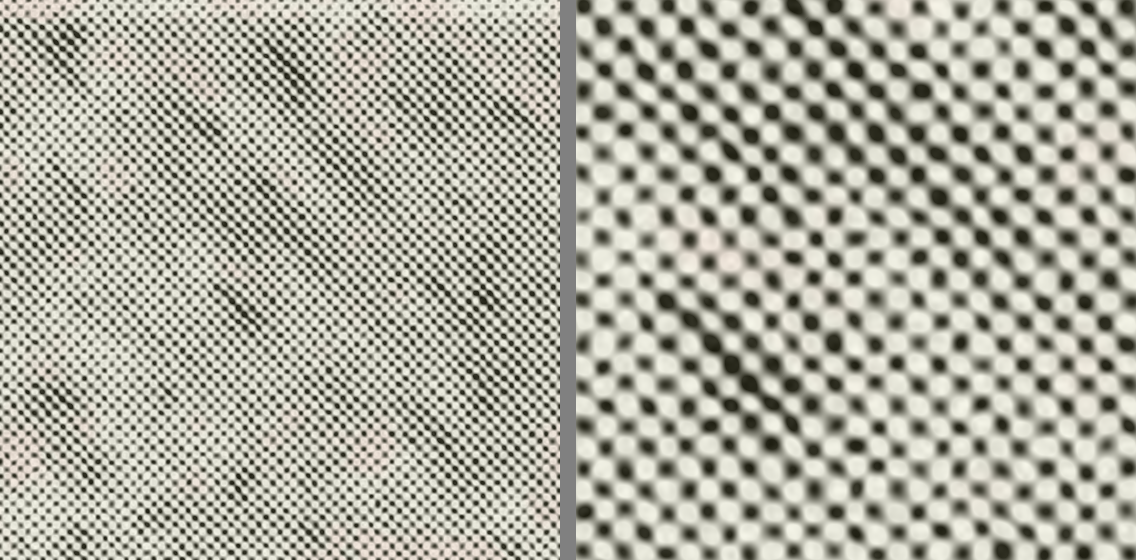
Left: the whole. Right: its middle third, enlarged.
Write a WebGL 1 fragment shader that draws this pattern.

```glsl
precision highp float;
// Diagonal halftone screen of soft ink dots with smudged streaks on aged paper.

uniform vec2 u_resolution;

#define REPEATS 40.0                   // dots per row; rows are staggered
#define PAPER vec3(0.91, 0.91, 0.86)
#define BLUSH vec3(0.92, 0.875, 0.835)
#define INK vec3(0.16, 0.16, 0.11)
#define INK_START 0.30                 // screen height where ink begins
#define INK_RANGE 0.68                 // softness of the dot edges
#define TONE_DEPTH 0.28                // broad light and dark patches
#define STREAK_DEPTH 0.20              // smudges along the falling diagonal
#define DOT_VARIATION 0.14
#define WOBBLE 0.12                    // dot displacement, in cells
#define GRAIN 0.12

const float TAU = 6.2831853;

float hash(vec2 p) {
  vec3 q = fract(p.xyx * vec3(0.1031, 0.1030, 0.0973));
  q += dot(q, q.yzx + 33.33);
  return fract((q.x + q.y) * q.z);
}

float noise(vec2 p) {
  vec2 i = floor(p);
  vec2 f = fract(p);
  f = f * f * (3.0 - 2.0 * f);
  float low = mix(hash(i), hash(i + vec2(1.0, 0.0)), f.x);
  float high = mix(hash(i + vec2(0.0, 1.0)), hash(i + vec2(1.0, 1.0)), f.x);
  return mix(low, high, f.y);
}

float fbm(vec2 p) {
  float sum = 0.0;
  float weight = 0.5;
  for (int i = 0; i < 3; i++) {
    sum += weight * noise(p);
    p = p * 2.03 + 17.3;
    weight *= 0.5;
  }
  return sum / 0.875;
}

// Diagonal axes: x runs across the streaks, y runs along them.
vec2 diagonal(vec2 p) {
  return vec2(p.x + p.y, p.x - p.y);
}

float streaks(vec2 p) {
  vec2 d = diagonal(p) * vec2(15.0, 10.0);
  return smoothstep(0.62, 0.95, 0.7 * noise(d + 67.0) + 0.3 * noise(d * 2.1 + 9.0));
}

// Local darkness offset added to the screen.
float toneAt(vec2 p, float streak) {
  float patches = fbm(diagonal(p) * vec2(9.0, 6.0) + 23.0) - 0.5;
  float darkSide = 0.05 * smoothstep(0.55, 0.0, length(p - vec2(0.72, 0.65)));
  float paleBase = 0.03 * smoothstep(0.30, 0.0, p.y);
  float paleTop = 0.18 * smoothstep(0.955, 0.985, p.y);
  return TONE_DEPTH * patches + STREAK_DEPTH * streak + darkSide - paleBase - paleTop;
}

void main() {
  vec2 uv = gl_FragCoord.xy / u_resolution;
  float streak = streaks(uv);
  float tone = toneAt(uv, streak);

  // Staggered dot lattice, linked more strongly along the streaks
  vec2 warp = vec2(noise(uv * 55.0), noise(uv * 55.0 + 71.0)) - 0.5;
  vec2 lattice = diagonal(uv) * REPEATS + 2.0 * WOBBLE * warp;
  vec2 wave = cos(TAU * lattice);
  float link = clamp(0.025 + 0.25 * tone, 0.0, 0.07);
  float screen = 0.5 + (0.25 + link) * wave.x + (0.25 - link) * wave.y;

  // Uneven inking from dot to dot, fading out at the cell edges
  float dotInk = hash(floor(lattice + 0.5) + 113.0) - 0.5;
  screen += DOT_VARIATION * dotInk * smoothstep(0.5, 0.9, screen);
  float ink = clamp((screen + tone - INK_START) / INK_RANGE, 0.0, 1.0);
  ink = pow(ink, 1.35);

  // Paper blush in the pale patches, then fine grain
  float blush = smoothstep(0.45, 0.70, fbm(uv * 9.0 + 5.0)) * smoothstep(0.06, -0.04, tone);
  vec3 color = mix(mix(PAPER, BLUSH, blush), INK, ink);
  float speckle = 0.5 * noise(uv * 190.0) + 0.5 * noise(uv * 256.0 + 37.0);
  color += GRAIN * (speckle - 0.5);

  gl_FragColor = vec4(clamp(color, 0.0, 1.0), 1.0);
}
```
